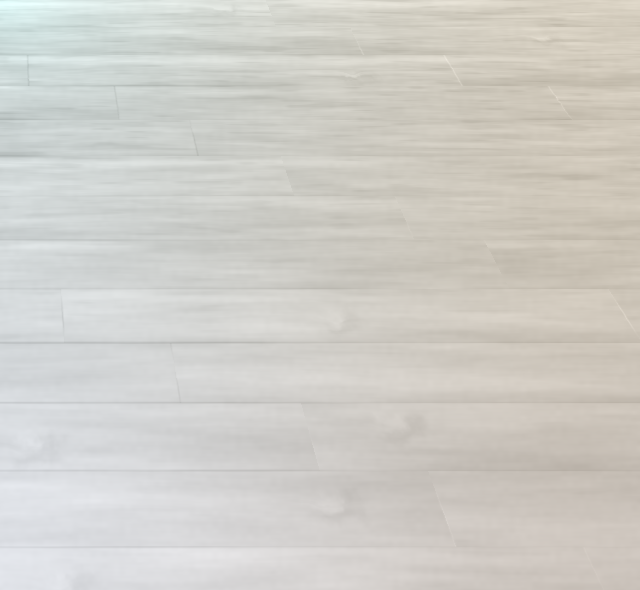
Write a Shadertoy shader that draws this texture.

```glsl
// Pale whitewashed plank floor seen in perspective, cool light on the left, warm on the right.
// Canvas points are projected onto the floor, split into staggered planks, then
// shaded with long bands, stretched grain, small knots, worn seams and butt joints.

#define HORIZON 2.167        // height of the vanishing line, in canvas heights
#define ROW_SCALE 31.67      // plank rows per unit of floor depth
#define ROW_OFFSET 15.12     // places the first seam
#define PLANK_LENGTH 0.56
#define STAGGER 0.1          // joint shift from row to row
#define FIRST_JOINT 0.376
#define SEAM_WIDTH 0.0016
#define SEAM_DARKNESS 0.085
#define BAND_CONTRAST 0.120
#define GRAIN_BROAD 0.075
#define GRAIN_FINE 0.072
#define KNOT_SHARE 0.4

float hash(vec2 p) {
    vec3 q = fract(vec3(p.xyx) * 0.1031);
    q += dot(q, q.yzx + 33.33);
    return fract((q.x + q.y) * q.z);
}

float valueNoise(vec2 p) {
    vec2 cell = floor(p), f = fract(p);
    f = f * f * (3.0 - 2.0 * f);
    return mix(mix(hash(cell), hash(cell + vec2(1, 0)), f.x),
               mix(hash(cell + vec2(0, 1)), hash(cell + vec2(1, 1)), f.x), f.y);
}

// Layered noise, centred on zero
float streaks(vec2 p) {
    float sum = 0.0, weight = 0.5;
    for (int i = 0; i < 3; i++) {
        sum += weight * (valueNoise(p) - 0.5);
        p = p * vec2(2.1, 1.9) + 17.3;
        weight *= 0.5;
    }
    return sum;
}

// Soft-edged line of a given half width
float line(float distance, float halfWidth, float soft) {
    return 1.0 - smoothstep(halfWidth - soft, halfWidth + soft, distance);
}

// Daylight from the left fading to a warm tone on the right
vec3 roomLight(vec2 uv) {
    vec3 cool = mix(vec3(0.862, 0.874, 0.896), vec3(0.808, 0.832, 0.832), smoothstep(0.0, 0.85, uv.y));
    vec3 warm = mix(vec3(0.778, 0.747, 0.716), vec3(0.804, 0.773, 0.718), smoothstep(0.0, 0.7, uv.y));
    vec3 color = mix(cool, warm, smoothstep(-0.1, 1.0, uv.x));
    color += vec3(0.040, 0.042, 0.038) * smoothstep(0.75, 1.05, uv.y);
    float corner = exp(-6.0 * length((uv - vec2(0, 1)) * vec2(1.0, 1.6)));
    return color + vec3(-0.02, 0.06, 0.06) * corner;
}

void mainImage(out vec4 fragColor, in vec2 fragCoord) {
    vec2 uv = fragCoord / iResolution.xy;
    float pixel = 1.0 / iResolution.y;
    float far = smoothstep(0.3, 0.9, uv.y);

    // Project onto the floor
    float depth = HORIZON - uv.y;
    float along = fragCoord.x * pixel / depth;
    float across = ROW_SCALE / depth - ROW_OFFSET;
    float rowHeight = depth * depth / ROW_SCALE;

    // Staggered planks
    float row = floor(across);
    float start = FIRST_JOINT - STAGGER * row + 0.03 * (hash(vec2(row, 5.0)) - 0.5);
    float plankPos = (along - start) / PLANK_LENGTH;
    vec2 plank = vec2(floor(plankPos), row) + 40.0;
    vec2 local = vec2(fract(plankPos), across - row);
    float tone = hash(plank);

    // One possible knot on each plank
    vec2 center = vec2(0.1 + 0.8 * hash(plank + 3.1), 0.3 + 0.4 * hash(plank + 7.7));
    vec2 k = (local - center) / vec2(0.034, 0.2);
    k += 1.2 * vec2(streaks(local * vec2(60, 6) + plank), streaks(local * vec2(50, 7) - plank));
    float hasKnot = step(1.0 - KNOT_SHARE, hash(plank + 11.3));
    float core = hasKnot * exp(-2.0 * dot(k, k));
    float rim = hasKnot * exp(-4.0 * pow(length(k) - 1.0, 2.0)) * smoothstep(-0.8, 1.0, k.x - k.y);

    // Long bands run through the joints; grain belongs to each plank
    vec2 fiber = vec2(along, across + 0.12 * core + 0.02 * sin(along * 19.0 + tone * 40.0));
    float band = streaks(vec2(along * 2.6 + 3.0, across * 1.7 + 8.0));
    float broad = streaks(fiber * vec2(4.5, 3.2) + plank * 3.7);
    float fine = streaks(fiber * vec2(16.0, 10.0) + plank * 5.3);
    float scratchNoise = valueNoise(fiber * vec2(24.0, 13.0) + plank * 9.1);
    float scratch = smoothstep(0.66, 0.95, scratchNoise) - 0.5 * smoothstep(0.3, 0.05, scratchNoise);

    float shade = 0.016 * (tone - 0.5) + BAND_CONTRAST * band + GRAIN_BROAD * broad;
    shade += GRAIN_FINE * mix(0.65, 1.2, far) * fine - 0.032 * scratch * mix(0.25, 1.0, far);
    shade += 0.028 * core - 0.034 * rim;
    shade += 0.012 * (valueNoise(uv * vec2(110, 100)) - 0.5);

    // Long seams: crisp grooves up close, broken and softer farther away
    float seam = floor(across + 0.5);
    float seamDistance = abs(across - seam) * rowHeight;
    float wear = valueNoise(vec2(along * 9.0, seam * 7.3 + 50.0));
    float broken = mix(mix(0.4, 1.0, wear), 0.6 * smoothstep(0.4, 0.8, wear), far);
    float leftFade = mix(1.0, 0.2, smoothstep(0.2, 0.7, uv.x));
    float groove = line(seamDistance, SEAM_WIDTH, max(pixel, 0.0014));
    shade -= SEAM_DARKNESS * groove * broken * leftFade;

    // Pale bevels, wandering a little off the seam
    float bevelCenter = 0.84 + 0.12 * (valueNoise(vec2(along * 4.0, row * 3.7)) - 0.5);
    float bevel = exp(-pow((local.y - bevelCenter) * rowHeight / 0.0065, 2.0));
    float bevelWear = smoothstep(0.3, 0.75, valueNoise(vec2(along * 3.5, row * 5.1 + 9.0)));
    shade += 0.060 * bevel * bevelWear * mix(0.25, 1.0, far);
    shade -= 0.032 * exp(-local.y * rowHeight / 0.016) * wear;

    // Butt joints: grey on the cool side, pale on the warm side, many nearly worn away
    float jointDistance = min(local.x, 1.0 - local.x) * PLANK_LENGTH * depth;
    float joint = line(jointDistance, SEAM_WIDTH * 0.8, max(pixel, 0.0012));
    float jointWear = smoothstep(0.2, 0.85, valueNoise(vec2(across * 2.3, row * 3.3 + 20.0)));
    float nearFade = mix(0.4, 1.0, smoothstep(0.15, 0.35, uv.y));
    shade += joint * jointWear * mix(-0.06, 0.05 * nearFade, smoothstep(0.25, 0.6, uv.x));

    vec3 color = roomLight(uv) + shade * vec3(1.0, 1.0, 1.03);
    fragColor = vec4(clamp(color, 0.0, 1.0), 1.0);
}
```
